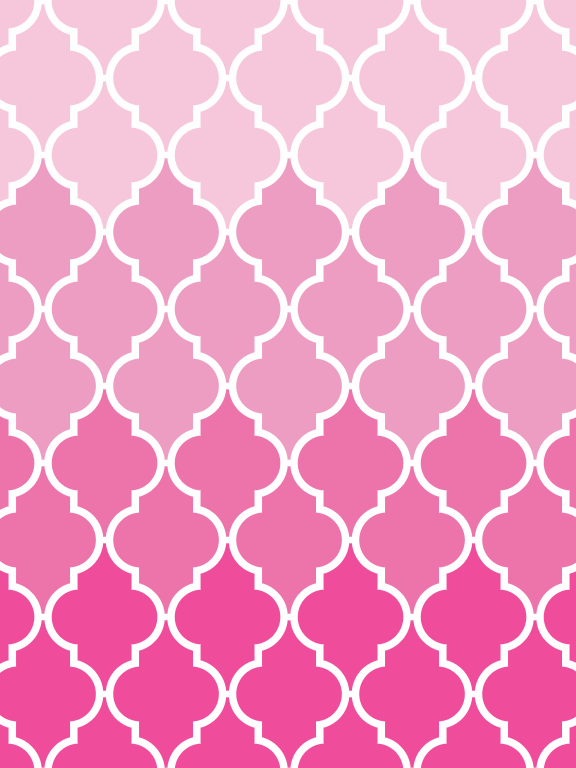
Reproduce this pattern procedurally as a Shadertoy shader.

```glsl
// Quatrefoil lattice in white outline, its rows stepping from hot pink up to pale pink.

// Tile pitch: one column wide, two staggered rows high
const vec2 PITCH = vec2(1.0, 1.252);
const float LOBE_RADIUS = 0.2537;
const float HALF_LINE = 0.0305;

float boxDistance(vec2 p, vec2 halfSize) {
    vec2 d = abs(p) - halfSize;
    return length(max(d, 0.0)) + min(max(d.x, d.y), 0.0);
}

// Offset from the nearest tile centre, folded into one quadrant
vec2 foldToTile(vec2 p) {
    return abs(p - PITCH * round(p / PITCH));
}

// Side lobe arc, cut off at the step, plus the bridge to the next tile
float lobeDistance(vec2 q) {
    float ring = abs(length(q - vec2(0.206, 0.0)) - LOBE_RADIUS) - HALF_LINE;
    float arc = max(ring, 0.25 - HALF_LINE - q.x);
    float bridge = boxDistance(q - vec2(0.5, 0.0), vec2(0.025, 0.027));
    return min(arc, bridge);
}

// Side lobes belong to the tile; its tips lie between the neighbours' lobes
bool insideTile(vec2 q) {
    return q.x > 0.25
        ? length(q - vec2(0.206, 0.0)) < LOBE_RADIUS
        : length(q - vec2(0.294, 0.5 * PITCH.y)) > LOBE_RADIUS;
}

vec3 rowColor(float row) {
    if (row < 2.5) return vec3(0.94, 0.30, 0.61);
    if (row < 4.5) return vec3(0.93, 0.45, 0.67);
    if (row < 7.5) return vec3(0.93, 0.61, 0.76);
    return vec3(0.965, 0.78, 0.86);
}

void mainImage(out vec4 fragColor, in vec2 fragCoord) {
    float columns = 4.683;
    float pixel = columns / iResolution.x;
    vec2 p = fragCoord * pixel - vec2(0.85, -0.0244);

    // Two interleaved grids: even rows, and odd rows shifted by half a pitch
    vec2 shifted = p - 0.5 * PITCH;
    vec2 even = foldToTile(p);
    vec2 odd = foldToTile(shifted);

    // Fill by the row of the enclosing tile
    float row = insideTile(even)
        ? 2.0 * round(p.y / PITCH.y)
        : 2.0 * round(shifted.y / PITCH.y) + 1.0;
    vec3 color = rowColor(row);

    // Outline: lobes of both grids joined by upright steps
    float steps = boxDistance(even - 0.25 * PITCH, vec2(HALF_LINE, 0.0894));
    float outline = min(steps, min(lobeDistance(even), lobeDistance(odd)));
    color = mix(color, vec3(0.995), clamp(0.5 - outline / pixel, 0.0, 1.0));

    fragColor = vec4(color, 1.0);
}
```
